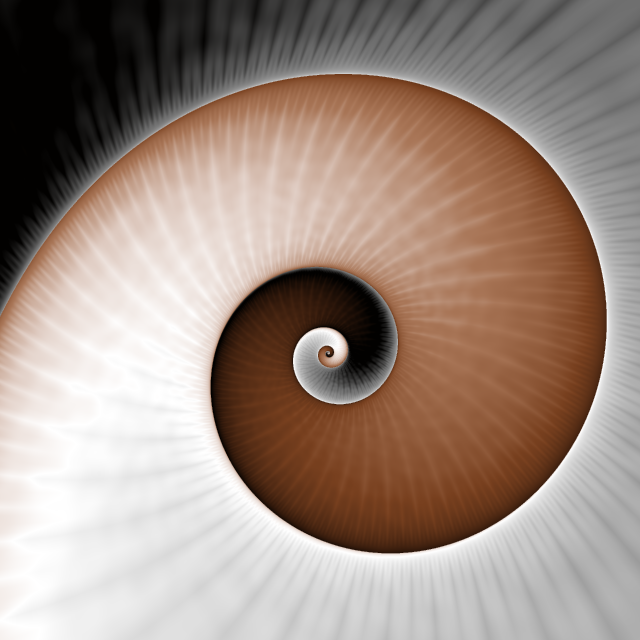
Give the GLSL for this background, as a three.js fragment shader.

```glsl
// A shell-like spiral whose single coil runs from black through brown and white to grey.
// Log-polar coordinates, slightly warped, give a position along the coil and across it;
// both drive one cyclic palette, with feathered teeth that shrink toward the coil's edge.

varying vec2 vUv;

const float TAU = 6.2831853;
const vec2 CENTER = vec2(0.513, 0.448);
const float GROWTH = 0.197;          // log radius gained per radian
const float LOG_SCALE = -1.04;       // log radius of the coil edge at angle zero
const vec2 WARP_LINEAR = vec2(0.42, -0.36);
const vec3 WARP_SQUARE = vec3(0.10, 0.30, 0.34); // xx, yy, xy

const float PALETTE_TURNS = 2.417;   // turns of the coil per colour cycle
const float PALETTE_START = 2.244;
const float INNER_GLOW = 0.111;
const float OUTER_GLOW = 0.181;
const float INNER_LIMIT = 0.001;
const float OUTER_LIMIT = 0.012;

const float TEETH_PER_TURN = 40.0;
const float TEETH_SLANT = 0.08;
const float TEETH_DEPTH = 0.030;
const float GRAIN_DEPTH = 0.035;
const int TEETH_OCTAVES = 4;
const int SAMPLES = 3;               // antialiasing samples per axis
const float SAMPLE_SPREAD = 0.0019;  // width of the antialiasing footprint

const vec3 BLACK = vec3(0.008, 0.004, 0.0);
const vec3 UMBER = vec3(0.20, 0.10, 0.045);
const vec3 BROWN = vec3(0.47, 0.25, 0.12);
const vec3 TAN = vec3(0.66, 0.46, 0.34);
const vec3 BLUSH = vec3(0.87, 0.79, 0.75);
const vec3 WHITE = vec3(1.0);
const vec3 SILVER = vec3(0.76);
const vec3 GREY = vec3(0.42);

vec2 hashGradient(vec2 cell) {
  float a = TAU * fract(sin(dot(cell, vec2(127.1, 311.7))) * 43758.5);
  return vec2(cos(a), sin(a));
}

float gradientNoise(vec2 p) {
  vec2 i = floor(p);
  vec2 f = p - i;
  vec2 u = f * f * f * (f * (f * 6.0 - 15.0) + 10.0);
  vec2 e = vec2(1.0, 0.0);
  float low = mix(dot(hashGradient(i), f), dot(hashGradient(i + e.xy), f - e.xy), u.x);
  float high = mix(dot(hashGradient(i + e.yx), f - e.yx),
                   dot(hashGradient(i + e.xx), f - e.xx), u.x);
  return mix(low, high, u.y);
}

float ramp(float from, float to, float t) {
  return clamp((t - from) / (to - from), 0.0, 1.0);
}

// Cyclic palette: dark to brown to white, then down through grey.
vec3 palette(float t) {
  vec3 c = mix(BLACK, UMBER, ramp(0.03, 0.136, t));
  c = mix(c, BROWN, ramp(0.136, 0.308, t));
  c = mix(c, TAN, ramp(0.308, 0.446, t));
  c = mix(c, BLUSH, ramp(0.446, 0.555, t));
  c = mix(c, WHITE, ramp(0.555, 0.647, t));
  c = mix(c, SILVER, ramp(0.647, 0.763, t));
  c = mix(c, GREY, ramp(0.763, 0.905, t));
  return mix(c, BLACK, ramp(0.905, 0.995, t));
}

// x: unwrapped turns along the coil, y: 0 at its inner edge to 1 at its outer edge.
vec2 coilCoordinates(vec2 p) {
  float warp = dot(WARP_LINEAR, p) + dot(WARP_SQUARE, vec3(p * p, p.x * p.y));
  float angle = atan(p.y, p.x);
  float logRadius = log(max(length(p), 0.0005));
  float level = (logRadius - warp - LOG_SCALE - GROWTH * angle) / (TAU * GROWTH);
  float turn = floor(level);
  return vec2(angle / TAU + turn, level - turn);
}

// Slanted triangle-wave teeth, each octave finer and closer to the edge.
float feathers(vec2 coil) {
  float edge = max(min(coil.y, 1.0 - coil.y), 0.002);
  float sum = 0.0;
  float scale = 1.0;
  for (int i = 0; i < TEETH_OCTAVES; i++) {
    float along = (coil.x + TEETH_SLANT * coil.y) * TEETH_PER_TURN * scale;
    float tooth = abs(fract(along) - 0.5) * 4.0 - 1.0;
    float reach = log2(edge * scale / 0.35);
    sum += tooth * exp(-reach * reach);
    scale *= 2.0;
  }
  return sum;
}

vec3 shade(vec2 uv) {
  vec2 coil = coilCoordinates(uv - CENTER);
  float glow = INNER_GLOW * log(coil.y + INNER_LIMIT)
             + OUTER_GLOW * log(1.0 - coil.y + OUTER_LIMIT);
  float grain = gradientNoise(vec2(coil.x * 65.0, coil.y * 14.0));
  float phase = coil.x + glow + TEETH_DEPTH * feathers(coil) + GRAIN_DEPTH * grain;
  return palette(fract((phase + PALETTE_START) / PALETTE_TURNS));
}

void main() {
  vec3 color = vec3(0.0);
  for (int y = 0; y < SAMPLES; y++) {
    for (int x = 0; x < SAMPLES; x++) {
      vec2 offset = (vec2(float(x), float(y)) + 0.5) / float(SAMPLES) - 0.5;
      color += shade(vUv + offset * SAMPLE_SPREAD);
    }
  }
  gl_FragColor = vec4(color / float(SAMPLES * SAMPLES), 1.0);
}
```
